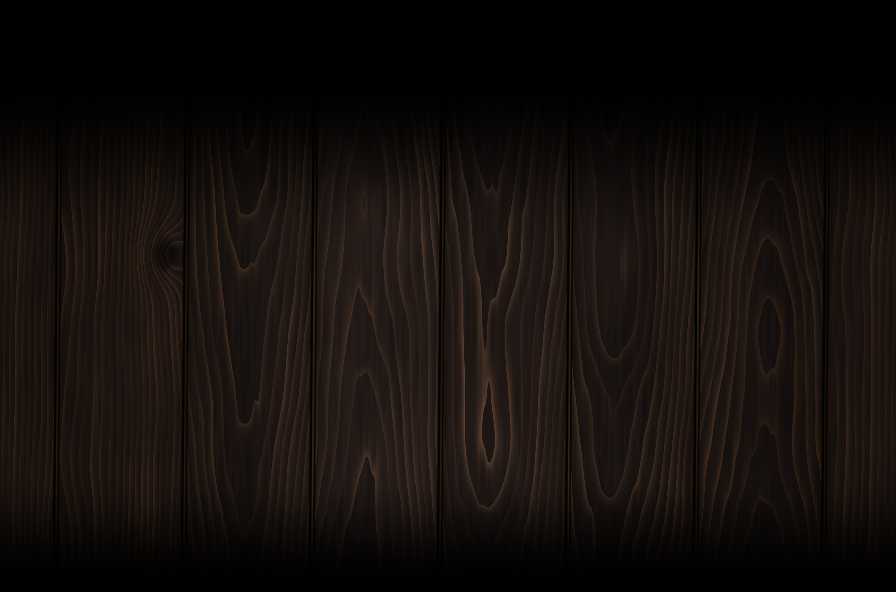
This texture is drawn by a Shadertoy shader. Its source:

```glsl
// Seven dark stained timber planks, fading to black above and below.
// Each plank slices a tapering trunk: contours of its ring field give arched
// or straight grain, warped by noise and a knot. Plank ids and noise wrap.

const float PLANKS = 7.0;
const float FIRST_SEAM = 0.065;
const float RINGS = 15.0;
const float LEAN = 0.04;

const vec3 WOOD = vec3(0.106, 0.081, 0.073);
const vec3 GRAIN_WARM = vec3(0.370, 0.225, 0.115);
const vec3 GRAIN_PALE = vec3(0.330, 0.250, 0.200);
const vec3 SEAM_GLOW = vec3(0.240, 0.155, 0.045);
const vec3 GAP = vec3(0.010, 0.009, 0.009);

float hash(vec2 p) {
    vec3 q = fract(vec3(p.xyx) * 0.1031);
    q += dot(q, q.yzx + 33.33);
    return fract((q.x + q.y) * q.z);
}

// Value noise, periodic in y, with an independent pattern per seed.
float noise(vec2 p, float period, float seed) {
    vec2 cell = floor(p);
    vec2 f = p - cell;
    f = f * f * (3.0 - 2.0 * f);
    float y0 = mod(cell.y, period);
    float y1 = mod(cell.y + 1.0, period);
    float x = cell.x + seed * 71.0 + 13.0;
    return mix(mix(hash(vec2(x, y0)), hash(vec2(x + 1.0, y0)), f.x),
               mix(hash(vec2(x, y1)), hash(vec2(x + 1.0, y1)), f.x), f.y);
}

// Growth ring number at a point; u runs across the plank, y up the canvas.
float ringField(float u, float y, float tall, float id, float knot) {
    float straight = 1.0 - step(0.5, mod(id, 6.0));
    float arch = mod(id, 3.0) > 1.5 ? 1.0 : -1.0;
    float heart = mix(0.36 + 0.22 * hash(vec2(id, 5.0)), -0.3, straight);
    float radius = length(vec2(u - heart, 0.09));
    float taper = mix(0.08, 0.025, straight) * arch * y * tall;
    float warp = 0.13 * noise(vec2(u * 1.8, y * 4.0), 4.0, id)
               + 0.04 * noise(vec2(u * 4.0, y * 9.0), 9.0, id + 9.0)
               + 0.014 * noise(vec2(u * 26.0, y * 9.0), 9.0, id + 18.0);
    return RINGS * (pow(radius, 1.4) + taper + warp + 0.35 * knot);
}

// Pale line with a crisp leading edge and a soft tail, varied per ring.
float grainLine(float rings, float slope, float pixel, float id) {
    float t = fract(rings);
    float width = 0.035 + 0.017 * slope;
    float edge = smoothstep(0.0, clamp(0.7 * slope * pixel, 0.01, 0.3), t);
    float strength = 0.35 + 0.65 * hash(vec2(floor(rings) + 40.0, id + 3.0));
    return edge * exp(-t / width) * strength;
}

// Band of given half width, softened by one pixel.
float band(float d, float halfWidth, float pixel) {
    return 1.0 - smoothstep(halfWidth - 0.7 * pixel, halfWidth + 0.7 * pixel, abs(d));
}

void mainImage(out vec4 fragColor, in vec2 fragCoord) {
    vec2 uv = fragCoord / iResolution.xy;
    float tall = PLANKS * iResolution.y / iResolution.x;
    float pixel = PLANKS / iResolution.x;

    // Plank index and position across it; the seams lean slightly
    float across = (uv.x - FIRST_SEAM) * PLANKS - LEAN * (uv.y - 0.6);
    float id = mod(floor(across), PLANKS);
    float u = fract(across);

    // One knot, on the first plank
    vec2 toKnot = (vec2(u, uv.y * tall) - vec2(0.83, 0.57 * tall)) * vec2(1.0, 0.75);
    float knot = exp(-dot(toKnot, toKnot) * 32.0) * (1.0 - step(0.5, id));

    // Grain lines and fine fibres
    float rings = ringField(u, uv.y, tall, id, knot);
    float slope = min(length(vec2(dFdx(rings), dFdy(rings))) / pixel, 25.0);
    float line = grainLine(rings, slope, pixel, id);
    line *= 0.5 + 0.8 * noise(vec2(u * 5.0, uv.y * 7.0), 7.0, id + 27.0);
    float fibre = noise(vec2(u * 50.0, uv.y * 16.0), 16.0, id + 36.0);
    float stain = noise(vec2(u * 3.0, uv.y * 5.0), 5.0, id + 45.0);

    // Stained wood
    vec3 color = WOOD * (0.74 + 0.27 * fibre + 0.22 * stain);
    color *= 0.9 + 0.2 * hash(vec2(id, 17.0));
    float centre = 0.5 - 0.5 * cos(6.2831853 * uv.x);
    color = mix(color, mix(GRAIN_WARM, GRAIN_PALE, centre * 0.7), min(line, 0.9));
    color *= 1.0 - 0.5 * smoothstep(0.6, 0.95, knot);

    // Seams: shaded shoulders, narrow dark gap, thin warm bevel
    float d = u - step(0.5, u);
    color *= 1.0 - 0.35 * exp(-abs(d) * 26.0);
    color = mix(color, GAP, band(d, 0.022, pixel));
    float seam = mod(floor(across + 0.5), PLANKS);
    float worn = 0.25 + 0.75 * noise(vec2(0.5, uv.y * 6.0), 6.0, 60.0 + seam);
    color = mix(color, SEAM_GLOW, worn * band(d - 0.004, 0.007, pixel));

    // Light falls off to the sides and to black at top and bottom
    float light = smoothstep(0.01, 0.21, uv.y) * (1.0 - smoothstep(0.58, 0.87, uv.y));
    light *= mix(0.72, 1.12, centre);
    fragColor = vec4(color * light, 1.0);
}
```
